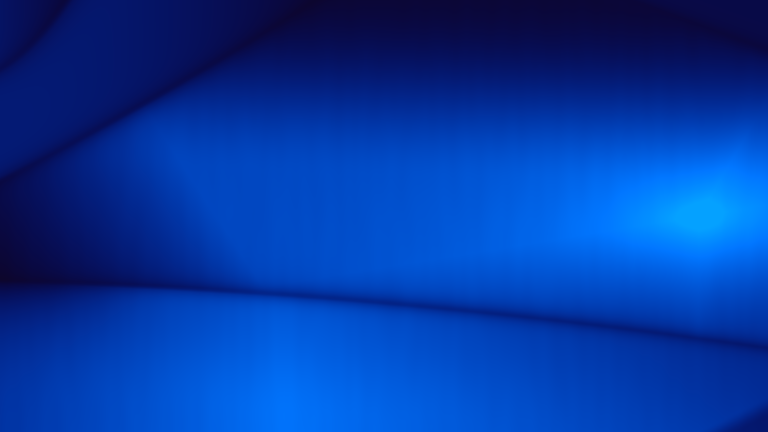
This background is drawn by a WebGL 1 fragment shader. Its source:

```glsl
precision highp float;

uniform vec2 u_resolution;

#define GLOW_CENTER vec2(0.91, 0.50)
#define GLOW_GAIN 0.35
#define GLOW_FALLOFF 5.0
#define RAY_GAIN 0.055
#define CREASE_WIDTH 0.014
#define EDGE_SOFTNESS 0.007
#define LOWER_RIDGE_X 0.37
#define STREAK_GAIN 0.012

// Shade tone: near-black violet through royal blue to azure.
vec3 bluePalette(float tone) {
  float t = clamp(tone, 0.0, 1.0);
  float shadow = 1.0 - t;
  return vec3(0.06 * shadow * shadow * shadow + 0.02 * pow(t, 8.0),
              0.02 + 0.61 * t * t,
              min(1.0, 0.13 + 0.78 * t + 0.28 * t * t));
}

vec2 latticeGradient(vec2 cell) {
  float angle = 6.2832 * fract(sin(dot(cell, vec2(127.1, 311.7))) * 4375.85);
  return vec2(cos(angle), sin(angle));
}

float gradientNoise(vec2 p) {
  vec2 cell = floor(p);
  vec2 f = fract(p);
  vec2 blend = f * f * f * (f * (f * 6.0 - 15.0) + 10.0);
  vec2 e = vec2(1.0, 0.0);
  float low = mix(dot(latticeGradient(cell), f),
                  dot(latticeGradient(cell + e.xy), f - e.xy), blend.x);
  float high = mix(dot(latticeGradient(cell + e.yx), f - e.yx),
                   dot(latticeGradient(cell + e.xx), f - e.xx), blend.x);
  return mix(low, high, blend.y);
}

float side(float d) {
  return smoothstep(-EDGE_SOFTNESS, EDGE_SOFTNESS, d);
}

// Dark line along a fold, with a rounded bottom.
float crease(float d, float depth) {
  return 1.0 - depth * exp(-sqrt(d * d + 0.00001) / CREASE_WIDTH);
}

// Distance above a parabola, corrected for its slope.
float aboveCurve(vec2 p, float start, float slope, float bend) {
  float gradient = slope + 2.0 * bend * p.x;
  float height = start + slope * p.x + bend * p.x * p.x;
  return (p.y - height) / sqrt(1.0 + gradient * gradient);
}

// Broad middle sheet with its glow and rays.
float middleTone(vec2 p) {
  float topLight = 1.0 - smoothstep(0.60, 1.04, p.y + 0.06 * (p.x - 0.35));
  float slanted = p.x + 0.37 * (p.y - 0.45);
  float leftLight = clamp((slanted + 0.08) / 0.38, 0.0, 1.0);
  float tone = (0.09 + 0.54 * topLight) * leftLight;

  vec2 toGlow = p - GLOW_CENTER;
  float reach = length(vec2(toGlow.x, 1.2 * toGlow.y));
  tone += GLOW_GAIN * exp(-GLOW_FALLOFF * sqrt(reach * reach + 0.0003));

  float lowRight = smoothstep(0.5, 1.0, p.x)
                 * (1.0 - smoothstep(0.25, 0.50, p.y));
  tone -= 0.14 * lowRight;

  float bentRay = abs(toGlow.x - 0.33 * max(toGlow.y, 0.0));
  tone += RAY_GAIN * exp(-22.0 * bentRay) * topLight;
  float wideRay = abs(toGlow.y - 0.29 * toGlow.x);
  tone += RAY_GAIN * exp(-9.0 * wideRay) * smoothstep(0.2, 0.4, p.x);
  return tone;
}

// Lower sheet, brightest along a soft upright ridge.
float lowerTone(vec2 p, float depth) {
  float offset = p.x - LOWER_RIDGE_X;
  float tone = 0.84 - max(-0.80 * offset, 0.47 * offset);
  tone *= mix(0.87, 1.0, smoothstep(0.0, 0.28, depth));
  float leftShade = 1.0 - smoothstep(0.0, 0.25, p.x);
  tone -= 0.33 * exp(-14.0 * max(depth, 0.0)) * leftShade;

  float corner = 0.9 * (p.x - 0.94) - p.y;
  return tone * mix(1.0, 0.65, smoothstep(-0.03, 0.02, corner));
}

void main() {
  vec2 p = gl_FragCoord.xy / u_resolution;

  float lowerFold = aboveCurve(p, 0.349, -0.05, -0.105);
  float leftFold = aboveCurve(p, 0.583, 0.86, 0.38);
  float cornerFold = aboveCurve(p, 0.838, 1.0, 9.0);
  float rightFold = aboveCurve(p, 1.525, -0.64, 0.0);

  // Middle and lower sheets with faint upright streaks.
  float middle = middleTone(p);
  middle *= 1.0 - 0.15 * exp(-max(lowerFold, 0.0) / 0.05);
  float tone = mix(lowerTone(p, -lowerFold), middle, side(lowerFold));
  tone *= crease(lowerFold, 0.36);
  tone += STREAK_GAIN * gradientNoise(p * vec2(60.0, 5.0));

  // Dim overlapping sheets in the upper corners.
  tone = mix(tone, 0.37 - 1.6 * p.x * p.x, side(leftFold));
  tone *= crease(leftFold, 0.46);
  tone = mix(tone, 0.30 - 1.6 * p.x * p.y, side(cornerFold));
  tone *= crease(cornerFold, 0.42);
  tone = mix(tone, 0.18, smoothstep(-0.03, 0.02, rightFold));
  tone *= crease(rightFold, 0.36);

  gl_FragColor = vec4(bluePalette(tone), 1.0);
}
```
